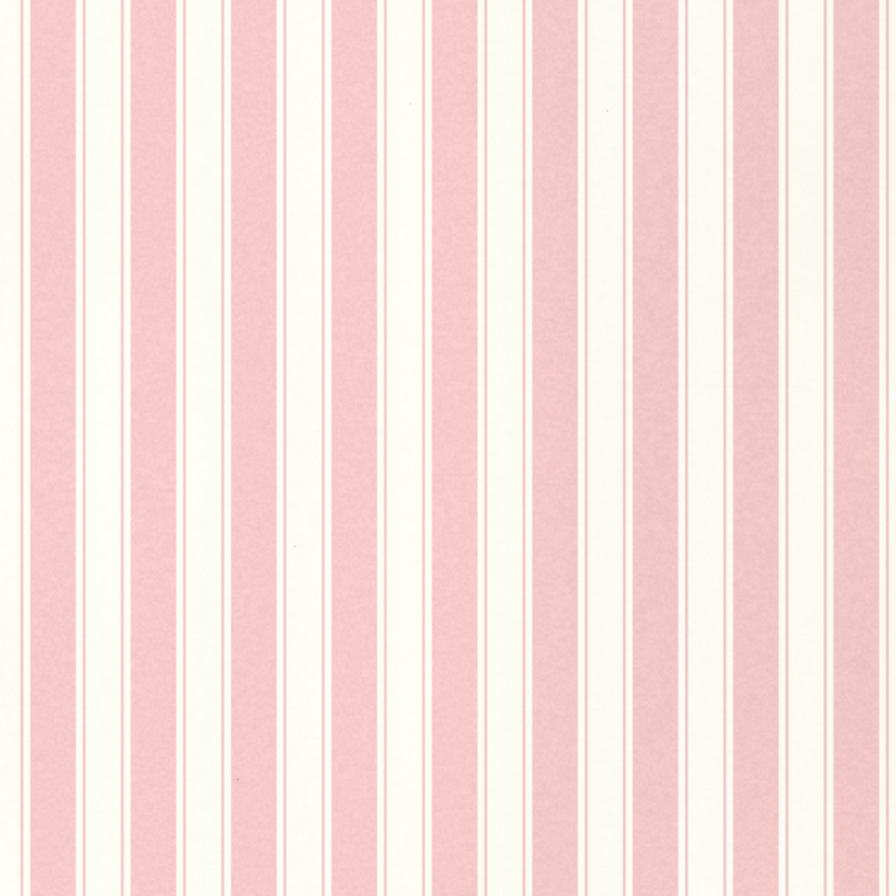
Reproduce this pattern procedurally as a three.js fragment shader.

```glsl
// Vertical pink stripes on cream paper, each flanked by two hairlines.
// One stripe unit is folded about its centre and repeated across the canvas;
// value noise adds the paper grain, soft mottling and a faint crease.

varying vec2 vUv;

float hash(vec2 p) {
  vec3 q = fract(vec3(p.xyx) * 0.1031);
  q += dot(q, q.yzx + 33.33);
  return fract((q.x + q.y) * q.z);
}

float noise(vec2 p) {
  vec2 cell = floor(p);
  vec2 f = fract(p);
  f = f * f * (3.0 - 2.0 * f);
  return mix(mix(hash(cell), hash(cell + vec2(1.0, 0.0)), f.x),
             mix(hash(cell + vec2(0.0, 1.0)), hash(cell + vec2(1.0, 1.0)), f.x), f.y);
}

// Coverage of a band from its signed distance, with a soft printed edge
float ink(float d) {
  return 1.0 - smoothstep(-0.0015, 0.0015, d);
}

void main() {
  // Distance from the nearest stripe centre: just under nine repeats across
  float period = 0.11206;
  float x = abs(mod(vUv.x - 0.0592 + 0.5 * period, period) - 0.5 * period);

  float stripe = ink(x - 0.0255);
  float hairline = ink(abs(x - 0.0347) - 0.0016);

  // Shading: duller towards the right, with broad cloudy patches
  float cloud = noise(vUv * vec2(7.0, 4.0) + 3.0);
  float dull = smoothstep(0.3, 1.0, vUv.x) * 0.55 + (cloud - 0.4) * 0.5;
  dull = clamp(dull, 0.0, 1.0);

  vec3 paper = mix(vec3(0.998, 0.995, 0.965), vec3(0.980, 0.970, 0.940), dull);
  vec3 pink = mix(vec3(0.970, 0.798, 0.790), vec3(0.925, 0.772, 0.772), dull);
  vec3 color = mix(paper, pink, stripe);
  color = mix(color, pink - vec3(0.020, 0.025, 0.020), hairline * 0.9);

  // Paper grain, stronger where the ink lies
  float grain = noise(vUv * 370.0) * 0.65 + noise(vUv * vec2(120.0, 210.0)) * 0.35 - 0.5;
  color += grain * mix(0.014, 0.042, stripe);

  // Faint horizontal crease on the right half
  float creaseY = 0.57 + 0.006 * (noise(vec2(vUv.x * 12.0, 5.0)) - 0.5);
  float crease = ink(abs(vUv.y - creaseY) - 0.0006);
  color -= 0.018 * crease * smoothstep(0.5, 0.8, vUv.x) * noise(vUv * 25.0);

  // A few tiny specks of dust
  for (int i = 0; i < 4; i++) {
    vec2 seed = vec2(float(i) * 7.0 + 2.0, 19.0);
    vec2 center = vec2(hash(seed), hash(seed + 31.0));
    color -= 0.16 * ink(length(vUv - center) - 0.0008);
  }

  gl_FragColor = vec4(clamp(color, 0.0, 1.0), 1.0);
}
```
